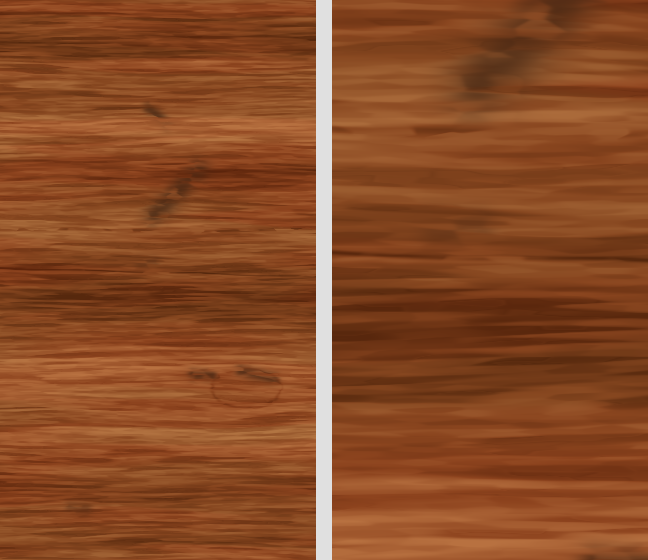
Left, the full canvas; right, a detail of the centre.
Write a Shadertoy shader that draws this texture.

```glsl
// Polished reddish-brown wood: horizontal bands, fine fibres, cracks, stains and a knot.

float hash(vec2 cell) {
    vec3 q = fract(cell.xyx * vec3(0.1031, 0.1030, 0.0973));
    q += dot(q, q.yzx + 33.33);
    return fract((q.x + q.y) * q.z);
}

// Smooth cellular noise: random cell tones blended by distance to jittered points.
float cellTone(vec2 p) {
    vec2 base = floor(p);
    float sum = 0.0, total = 0.0;
    for (int j = -1; j <= 1; j++) {
        for (int i = -1; i <= 1; i++) {
            vec2 cell = base + vec2(i, j);
            vec2 jitter = vec2(hash(cell + 17.3), hash(cell + 71.9));
            vec2 d = cell + jitter - p;
            float weight = exp(-8.0 * dot(d, d));
            sum += weight * hash(cell);
            total += weight;
        }
    }
    return sum / total;
}

// Broad light and dark bands from top (0) to bottom (1).
float bandTone(float t) {
    float tones[24] = float[24](
        0.52, 0.20, 0.12, 0.55, 0.50, 0.80, 0.64, 0.22,
        0.42, 0.50, 0.46, 0.40, 0.15, 0.33, 0.46, 0.74,
        0.62, 0.68, 0.74, 0.56, 0.31, 0.42, 0.40, 0.50);
    float s = clamp(t, 0.0, 0.999) * 23.0;
    int k = int(s);
    return mix(tones[k], tones[k + 1], smoothstep(0.1, 0.9, fract(s)));
}

float segmentDistance(vec2 p, vec2 a, vec2 b) {
    vec2 ab = b - a;
    return length(p - a - ab * clamp(dot(p - a, ab) / dot(ab, ab), 0.0, 1.0));
}

float softLine(float offset, float width) {
    return exp(-offset * offset / (width * width));
}

void mainImage(out vec4 fragColor, in vec2 fragCoord) {
    vec2 p = fragCoord / iResolution.y;
    p.y = 1.0 - p.y;

    // Gentle waviness of the grain, bulging around the knot.
    vec2 knot = (p - vec2(0.44, 0.694)) / vec2(0.062, 0.036);
    vec2 g = p;
    g.y += 0.0025 * sin(p.x * 7.0 + p.y * 19.0) + 0.0012 * sin(p.x * 17.0 - p.y * 43.0);
    g.y -= 0.008 * knot.y * exp(-0.6 * dot(knot, knot));

    // Fibres from wide streaks to hairlines.
    float broad = cellTone(g * vec2(2.2, 42.0));
    float streak = cellTone(g * vec2(4.0, 105.0) + 31.0);
    float fibre = cellTone(g * vec2(11.0, 225.0) + 57.0);
    float hair = cellTone(g * vec2(38.0, 330.0) + 83.0);
    float mottle = cellTone(g * vec2(50.0, 150.0) + 11.0);

    float tone = 0.09 + bandTone(g.y + 0.014 * (broad - 0.5));
    tone += 0.22 * (broad - 0.5) + 0.28 * (streak - 0.5);
    tone += 0.42 * (fibre - 0.5) + 0.24 * (hair - 0.5);
    tone -= 0.16 * smoothstep(0.32, 0.12, fibre) * smoothstep(0.3, 0.6, hair);

    // Pale seams between boards.
    tone += 0.28 * softLine(g.y - 0.109, 0.0022) * smoothstep(0.1, 0.6, streak + 0.2);
    tone += 0.18 * softLine(g.y - 0.184, 0.003);
    tone += 0.15 * softLine(g.y - 0.626, 0.005);

    // Slanting crack and a broken, speckled dark seam.
    float crack = p.y - 0.479 - 0.027 * p.x - 0.001 * sin(p.x * 31.0);
    tone -= 0.48 * softLine(crack, 0.0014) * smoothstep(0.05, 0.6, mottle + 0.2);
    float seam = p.y - 0.411 + 0.002 * sin(p.x * 14.0);
    tone -= 0.4 * softLine(seam, 0.0026) * smoothstep(0.3, 0.65, mottle);

    // Smoky stains, each a segment from xy to zw.
    vec4 stains[6] = vec4[6](
        vec4(0.355, 0.303, 0.275, 0.385), vec4(0.265, 0.193, 0.300, 0.222),
        vec4(0.345, 0.669, 0.378, 0.671), vec4(0.430, 0.662, 0.490, 0.676),
        vec4(0.250, 0.467, 0.275, 0.468), vec4(0.125, 0.905, 0.155, 0.908));
    float stain = 0.0;
    for (int i = 0; i < 6; i++) {
        float d = segmentDistance(p, stains[i].xy, stains[i].zw);
        float radius = i == 0 ? 0.019 : 0.010;
        float strength = i < 4 ? 1.0 : 0.5;
        stain = max(stain, strength * softLine(d, radius));
    }
    stain *= smoothstep(0.15, 0.7, 0.6 * mottle + 0.4 * fibre);

    // Thin, uneven outline of the knot.
    float rim = length(knot) - 1.0 + 0.12 * (mottle - 0.5);
    tone -= 0.24 * softLine(rim, 0.06) * smoothstep(0.1, 0.6, mottle);
    tone -= 0.06 * smoothstep(0.1, -0.1, rim);

    // Brown ramp with slow shifts towards red.
    tone = clamp(tone, -0.1, 1.15);
    vec3 darkBrown = vec3(0.38, 0.17, 0.06);
    vec3 midBrown = vec3(0.54, 0.27, 0.12);
    vec3 paleBrown = vec3(0.67, 0.41, 0.225);
    vec3 color = tone < 0.5 ? mix(darkBrown, midBrown, tone * 2.0)
                            : mix(midBrown, paleBrown, tone * 2.0 - 1.0);
    float redness = sin(p.y * 15.0 + 4.5 * broad + 2.0 * sin(p.x * 5.0));
    color += vec3(0.012, -0.008, -0.004) * redness;
    color = mix(color, vec3(0.25, 0.14, 0.07), 0.72 * stain);

    fragColor = vec4(clamp(color, 0.0, 1.0), 1.0);
}
```
